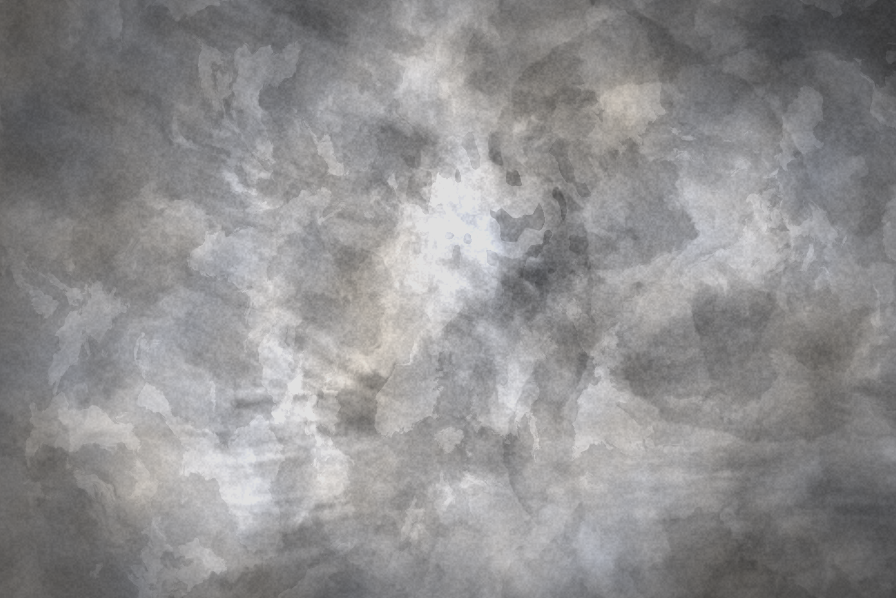
This texture is drawn by a Shadertoy shader. Its source:

```glsl
// Weathered grey plaster wall with trowel sweeps, brushed streaks, pits and dark corners.

float hash(vec2 p) {
    p = fract(p * vec2(123.34, 456.21));
    p += dot(p, p + 45.32);
    return fract(p.x * p.y);
}

float noise(vec2 p) {
    vec2 i = floor(p), f = fract(p);
    f = f * f * (3.0 - 2.0 * f);
    return mix(mix(hash(i), hash(i + vec2(1, 0)), f.x),
               mix(hash(i + vec2(0, 1)), hash(i + vec2(1, 1)), f.x), f.y);
}

// Fractal noise, centred on 0.5
float fbm(vec2 p) {
    float sum = 0.0, amp = 0.5, total = 0.0;
    for (int i = 0; i < 7; i++) {
        sum += amp * noise(p);
        total += amp;
        amp *= 0.56;
        p = mat2(1.6, 1.2, -1.2, 1.6) * p + 17.3;
    }
    return sum / total;
}

// Soft round region used to place the different finishes
float region(vec2 p, vec2 centre, vec2 size) {
    vec2 d = (p - centre) / size;
    return exp(-dot(d, d));
}

// Long thin marks running along a direction
float streaks(vec2 p, float angle, float density) {
    vec2 dir = vec2(cos(angle), sin(angle));
    vec2 q = vec2(dot(p, dir), dot(p, vec2(-dir.y, dir.x)));
    q.y += 0.025 * noise(q * 5.0);
    float coarse = noise(q * vec2(4.0, density));
    float fine = noise(q * vec2(9.0, density * 2.3) + 31.0);
    return coarse * 0.6 + fine * 0.4 - 0.5;
}

// Crisp outer rim of curved trowel passes, fading inwards
float trowelSweeps(vec2 p, vec2 warp) {
    float film = 0.0;
    for (int i = 0; i < 7; i++) {
        float k = float(i);
        vec2 centre = vec2(0.35 + 1.0 * hash(vec2(k, 3.1)), 0.2 + 0.7 * hash(vec2(k, 8.7)));
        float radius = 0.13 + 0.2 * hash(vec2(k, 5.3));
        vec2 d = p + warp * 0.16 - centre;
        float depth = radius - length(d * vec2(1.0, 0.8));
        float facing = cos(atan(d.y, d.x) - 6.28 * hash(vec2(k, 1.9)));
        film += smoothstep(-0.002, 0.004, depth) * exp(-max(depth, 0.0) * 11.0)
              * smoothstep(0.1, 0.7, facing);
    }
    return min(film, 1.0);
}

void mainImage(out vec4 fragColor, in vec2 fragCoord) {
    vec2 p = fragCoord / iResolution.y;
    p.x += 0.75 - 0.5 * iResolution.x / iResolution.y;
    vec2 warp = vec2(fbm(p * 3.0), fbm(p * 3.0 + 7.7)) - 0.5;

    // Broad cloudy staining
    float clouds = fbm(p * 2.4 + warp * 1.2 + 4.0) - 0.5;
    float mottle = fbm(p * 9.0 + warp * 2.0 + 21.0) - 0.5;
    float tone = 0.63 + 0.5 * clouds + 0.3 * mottle;

    // Torn pale skim coats and darker exposed films
    float skim = smoothstep(0.51, 0.56, fbm(p * 4.0 + warp * 1.5 + 11.0));
    float bare = smoothstep(0.54, 0.58, fbm(p * 3.3 - warp * 1.2 + 42.0));
    tone += 0.08 * skim * (1.0 + 2.0 * mottle) - 0.075 * bare;
    tone -= 0.09 * trowelSweeps(p, warp);

    // Small chipped flakes, thicker where the wall is patchy
    float flakes = smoothstep(0.55, 0.60, fbm(p * vec2(13.0, 10.0) + warp * 3.0 + 60.0));
    tone += 0.11 * flakes * smoothstep(0.38, 0.62, fbm(p * 3.0 + 80.0));

    // Diagonal brushing in the middle and upper left, level brushing lower down
    float broken = smoothstep(0.35, 0.6, fbm(p * 6.0 + 90.0));
    float diagonal = region(p, vec2(0.62, 0.45), vec2(0.34, 0.2))
                   + 0.6 * region(p, vec2(0.45, 0.87), vec2(0.3, 0.17));
    float level = region(p, vec2(0.45, 0.22), vec2(0.22, 0.2))
                + 0.8 * region(p, vec2(1.32, 0.2), vec2(0.25, 0.25));
    tone += 0.36 * diagonal * broken * streaks(p + warp * 0.06, -0.43, 58.0);
    tone += 0.30 * level * broken * streaks(p + warp * 0.08, 0.08, 48.0);

    // Cluster of dark pits in the pale upper middle
    float pitted = region(p, vec2(0.84, 0.66), vec2(0.17, 0.13));
    float pits = smoothstep(0.64, 0.70, noise(p * vec2(46.0, 32.0) + warp * 7.0));
    tone += pitted * (0.05 - 0.14 * pits);

    // Fine sand grain
    tone += 0.07 * (noise(p * 330.0) - 0.5) + 0.05 * (noise(p * 150.0 + 9.0) - 0.5);

    // Light falls off from the middle towards the corners
    float away = length((p - vec2(0.79, 0.52)) * vec2(1.0, 1.22));
    tone *= mix(1.13, 0.53, smoothstep(0.12, 1.0, away + 0.25 * warp.x));

    // Faint ochre and blue tints over neutral grey
    float tint = fbm(p * 5.0 + 130.0) - 0.5;
    vec3 colour = tone * (vec3(1.003, 0.995, 0.998) + tint * vec3(0.10, 0.02, -0.12));
    fragColor = vec4(clamp(colour, 0.0, 0.88), 1.0);
}
```
